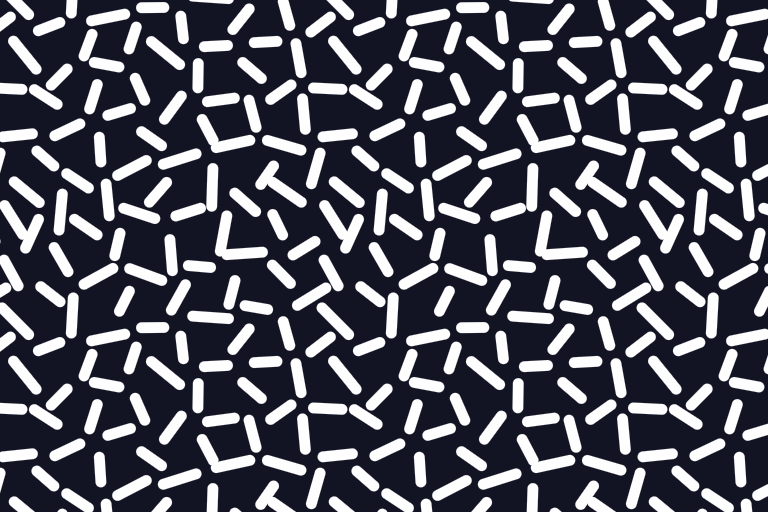
Write a WebGL 1 fragment shader that draws this pattern.

```glsl
precision highp float;
// Scattered white rounded sticks on a dark navy ground, repeating in a square tile.

uniform vec2 u_resolution;

#define TILE 0.625                  // tile side, in canvas heights
#define LATTICE vec2(7.0, 5.0)      // tile side, in steps of the tilted cell grid
#define RADIUS 0.146                // stick sizes below are in cells
#define SHORT_HALF 0.30
#define LONG_HALF 0.51
#define JITTER 0.13
#define SPACING 0.50                // wanted distance between stick axes
#define RELAX 0.32                  // strength of the mutual repulsion
#define GROUND vec3(0.07, 0.08, 0.14)
#define STICK vec3(0.995, 0.995, 1.0)

float hash(vec2 key, float seed) {
  return fract(sin(dot(key, vec2(127.1, 311.7)) + seed * 74.7) * 43758.5453);
}

float cross2(vec2 a, vec2 b) {
  return a.x * b.y - a.y * b.x;
}

vec2 rotate(vec2 v, float angle) {
  float c = cos(angle), s = sin(angle);
  return vec2(c * v.x - s * v.y, s * v.x + c * v.y);
}

// Vector to p from the nearest point of the segment center +- halfAxis.
vec2 fromSegment(vec2 p, vec2 center, vec2 halfAxis) {
  p -= center;
  return p - halfAxis * clamp(dot(p, halfAxis) / dot(halfAxis, halfAxis), -1.0, 1.0);
}

// Cell key that repeats with the tile.
vec2 tileKey(vec2 cell) {
  vec2 k = vec2(dot(cell, LATTICE), cross2(LATTICE, cell));
  return floor(mod(k + 0.5, dot(LATTICE, LATTICE)));
}

// Center (xy) and half axis (zw); neighbours alternate by a quarter turn.
vec4 looseStick(vec2 cell) {
  vec2 key = tileKey(cell);
  float size = hash(key, 1.0);
  float halfLength = mix(SHORT_HALF, LONG_HALF, size * sqrt(size));
  float angle = 1.5708 * (mod(cell.x + cell.y, 2.0) + hash(key, 2.0));
  vec2 offset = JITTER * (2.0 * vec2(hash(key, 3.0), hash(key, 4.0)) - 1.0);
  return vec4(cell + 0.5 + offset, halfLength * vec2(cos(angle), sin(angle)));
}

// Push that restores the wanted spacing along a gap.
vec2 repel(vec2 gap) {
  float d = max(length(gap), 1e-4);
  return gap / d * max(SPACING - d, 0.0);
}

// Stick moved and turned away from its eight neighbours.
vec4 settledStick(vec2 cell) {
  vec4 a = looseStick(cell);
  vec2 shift = vec2(0.0);
  float spin = 0.0;
  for (int j = -1; j <= 1; j++) {
    for (int i = -1; i <= 1; i++) {
      if (i == 0 && j == 0) continue;
      vec4 b = looseStick(cell + vec2(float(i), float(j)));
      for (int k = 0; k < 2; k++) {
        float side = float(k) * 2.0 - 1.0;
        // own tip against the neighbour
        vec2 arm = side * a.zw;
        vec2 push = repel(fromSegment(a.xy + arm, b.xy, b.zw));
        shift += push;
        spin += cross2(arm, push);
        // neighbour's tip against this stick
        vec2 tip = b.xy + side * b.zw;
        vec2 gap = -fromSegment(tip, a.xy, a.zw);
        push = repel(gap);
        shift += push;
        spin += cross2(tip + gap - a.xy, push);
      }
    }
  }
  spin = clamp(RELAX * spin / dot(a.zw, a.zw), -0.5, 0.5);
  return vec4(a.xy + RELAX * shift, rotate(a.zw, spin));
}

void main() {
  vec2 uv = gl_FragCoord.xy / u_resolution.y / TILE;
  vec2 p = uv.x * LATTICE + uv.y * vec2(-LATTICE.y, LATTICE.x);
  float pixel = length(LATTICE) / (TILE * u_resolution.y);

  // Distance to the nearest stick axis
  float d = 10.0;
  for (int j = -1; j <= 1; j++) {
    for (int i = -1; i <= 1; i++) {
      vec4 s = settledStick(floor(p) + vec2(float(i), float(j)));
      d = min(d, length(fromSegment(p, s.xy, s.zw)));
    }
  }

  float cover = clamp(0.5 - (d - RADIUS) / (1.1 * pixel), 0.0, 1.0);
  gl_FragColor = vec4(mix(GROUND, STICK, cover), 1.0);
}
```
